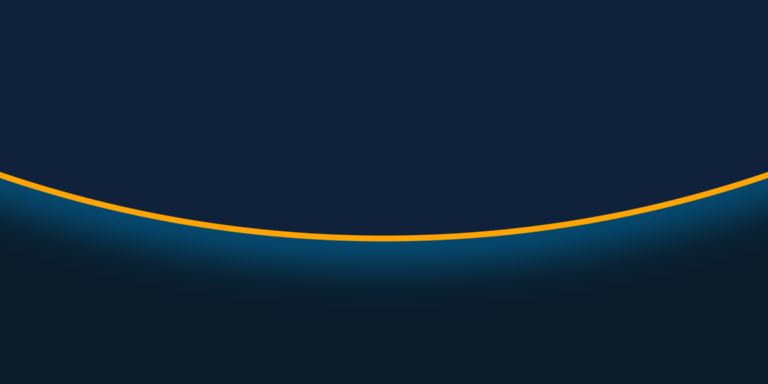
This background is drawn by a WebGL 1 fragment shader. Its source:

```glsl
precision highp float;

// A navy disc hangs from above, its lower arc rimmed by a thin amber line.
// Below the rim a blue glow fades into the dark ground. Everything follows
// from the signed distance to one large circle, in units of canvas height.

uniform vec2 u_resolution;

#define ARC_BOTTOM 0.379
#define ARC_RADIUS 3.106
#define RIM_HALF_WIDTH 0.0076
#define GLOW_REACH 0.096

#define NAVY vec3(0.063, 0.129, 0.235)
#define GROUND vec3(0.039, 0.106, 0.160)
#define GLOW_BLUE vec3(0.020, 0.285, 0.435)
#define AMBER vec3(0.995, 0.645, 0.010)

// Signed distance to a circle, negative inside.
float circleDistance(vec2 point, vec2 center, float radius) {
  return length(point - center) - radius;
}

void main() {
  // Horizontal origin at the middle, vertical origin at the lower edge.
  float pixel = 1.0 / u_resolution.y;
  vec2 point = (gl_FragCoord.xy - vec2(0.5 * u_resolution.x, 0.0)) * pixel;
  vec2 center = vec2(0.0, ARC_BOTTOM + ARC_RADIUS);
  float dist = circleDistance(point, center, ARC_RADIUS);

  // Ground with a soft glow falling away from the arc.
  float falloff = dist / GLOW_REACH;
  vec3 color = mix(GROUND, GLOW_BLUE, exp(-falloff * falloff));

  // Disc interior.
  color = mix(NAVY, color, smoothstep(-pixel, pixel, dist));

  // Amber rim.
  float rimEdge = abs(dist) - RIM_HALF_WIDTH;
  color = mix(color, AMBER, 1.0 - smoothstep(-pixel, pixel, rimEdge));

  gl_FragColor = vec4(color, 1.0);
}
```
